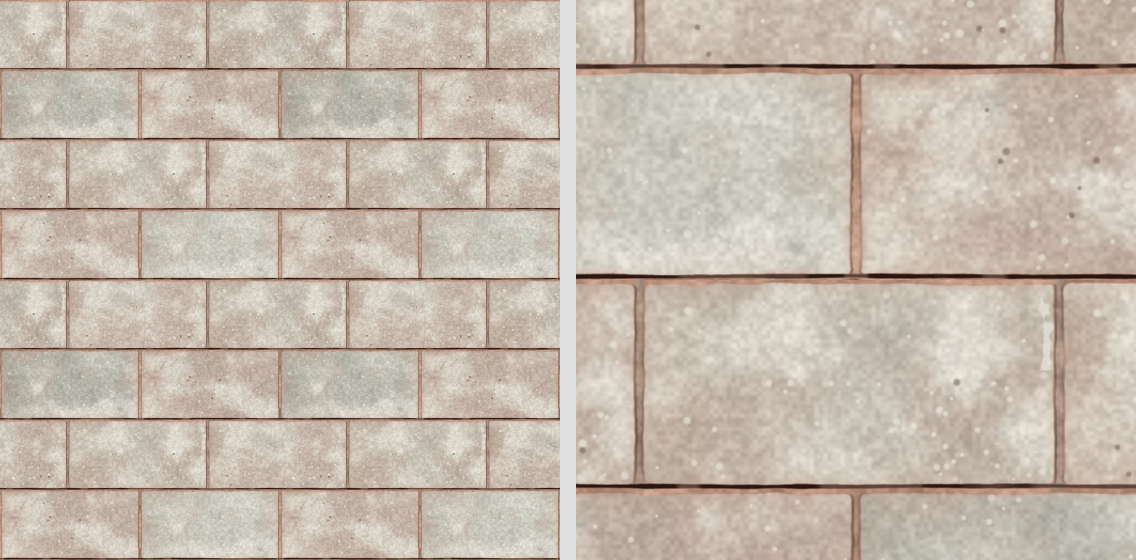
Left: the whole. Right: its middle third, enlarged.
This texture is drawn by a WebGL 2 fragment shader. Its source:

```glsl
#version 300 es
precision highp float;
// Pale weathered brick wall in running bond: rounded-box bricks in alternating
// pinkish and grey-green tones, thin mortar and a dark gap under each course.
// Wear comes from wrapping noise on a block of 2 by 2 bricks, staggered upwards.

#define COLS 4.0
#define ROWS 8.0
#define JOINT_X 0.0034    // half width of the upright joints
#define JOINT_TOP 0.0025  // mortar above a brick
#define JOINT_LOW 0.0035  // mortar and gap below a brick
#define CORNER 0.0035
#define GAP_WIDTH 0.0012  // half thickness of the dark gap
#define STAIN 0.60
#define BLOOM 0.80
#define GRAIN 0.095

uniform vec2 u_resolution;
out vec4 fragColor;

const vec3 PINK = vec3(0.768, 0.697, 0.647);
const vec3 GREY_GREEN = vec3(0.757, 0.755, 0.712);
const vec3 SAND = vec3(0.764, 0.735, 0.685);
const vec3 PALE = vec3(0.855, 0.840, 0.800);
const vec3 MORTAR = vec3(0.735, 0.565, 0.480);
const vec3 DULL_MORTAR = vec3(0.655, 0.570, 0.515);
const vec3 BROWN = vec3(0.400, 0.310, 0.260);
const vec3 DARK = vec3(0.160, 0.085, 0.065);
const vec2 BLOCK = vec2(2.0, 1.0);  // proportions of the repeated block

float hash(vec2 p) {
  vec3 h = fract(p.xyx * 0.1031);
  h += dot(h, h.yzx + 33.33);
  return fract((h.x + h.y) * h.z);
}

// Value noise that wraps after n cells.
float noise(vec2 uv, vec2 n) {
  vec2 p = uv * n, i = floor(p), f = fract(p);
  f = f * f * (3.0 - 2.0 * f);
  vec2 a = mod(i, n), b = mod(i + 1.0, n);
  return mix(mix(hash(a), hash(vec2(b.x, a.y)), f.x),
             mix(hash(vec2(a.x, b.y)), hash(b), f.x), f.y);
}

float fbm(vec2 uv, vec2 n) {
  float sum = 0.0, amp = 0.5;
  for (int k = 0; k < 5; k++) {
    sum += amp * noise(uv, n);
    n *= 2.0;
    amp *= 0.55;
  }
  return sum / 1.055;
}

// Wrapping cellular noise: small dots, kept only in a share of the cells.
float chips(vec2 uv, vec2 n, float share) {
  vec2 p = uv * n, i = floor(p);
  float dots = 0.0;
  for (int k = 0; k < 9; k++) {
    vec2 cell = i + vec2(k % 3, k / 3) - 1.0, id = mod(cell, n);
    vec2 seed = vec2(hash(id + 17.0), hash(id + 71.0));
    float radius = 0.15 + 0.3 * seed.x;
    float dotMask = 1.0 - smoothstep(radius * 0.4, radius + 0.1, length(p - cell - seed));
    dots = max(dots, dotMask * step(hash(id + 5.0), share));
  }
  return dots;
}

float roundBox(vec2 p, vec2 halfSize, float r) {
  vec2 q = abs(p) - halfSize + r;
  return length(max(q, 0.0)) + min(max(q.x, q.y), 0.0) - r;
}

void main() {
  vec2 uv = gl_FragCoord.xy / u_resolution;
  float aa = max(0.75 / u_resolution.y, 0.0007);

  // Running bond layout; wear repeats per block, shifted by one brick
  float row = floor(uv.y * ROWS), odd = mod(row, 2.0), pair = floor(row * 0.5);
  vec2 grid = vec2(uv.x * COLS - 0.484 * odd, uv.y * ROWS);
  vec2 id = vec2(mod(floor(grid.x), COLS), row);
  vec2 cellSize = 1.0 / vec2(COLS, ROWS);
  vec2 q = (fract(grid) - 0.5) * cellSize;
  vec2 wear = fract(vec2(uv.x * 2.0 + 0.5 * pair, uv.y * 4.0));
  float pinkish = 1.0 - mod(id.x + pair + row, 2.0);

  // Brick outline, slightly worn
  float rough = fbm(wear, BLOCK * 16.0) - 0.5;
  vec2 centre = vec2(0.0, 0.5 * (JOINT_LOW - JOINT_TOP));
  vec2 halfSize = 0.5 * cellSize - vec2(JOINT_X, 0.5 * (JOINT_LOW + JOINT_TOP));
  float d = roundBox(q - centre, halfSize, CORNER) + rough * 0.0032;

  // Brick face: base tone, warm stains, pale bloom at the lower right
  float cloud = fbm(wear, BLOCK * 3.0);
  float patches = fbm(wear + 0.37, BLOCK * 5.0);
  float grain = noise(wear, BLOCK * 96.0) + 0.7 * noise(wear, BLOCK * 53.0) - 0.85;
  vec3 face = mix(mix(GREY_GREEN, SAND, odd), PINK, pinkish * (0.9 - 0.25 * odd));
  float light = (1.0 - odd) * (1.0 - pinkish) * (0.5 - mod(pair, 2.0));
  face += 0.07 * light + 0.03 * (hash(id + 3.0) - 0.5);
  face = mix(face, PINK, STAIN * smoothstep(0.50, 0.78, cloud));
  face = mix(face, GREY_GREEN, STAIN * smoothstep(0.50, 0.25, cloud));
  float lower = smoothstep(-0.06, 0.09, q.x) * smoothstep(0.03, -0.05, q.y);
  float bloom = smoothstep(0.48, 0.78, patches + 0.17 * lower * (1.0 - 0.5 * odd));
  face = mix(face, PALE, BLOOM * bloom);
  face += (patches - 0.5) * 0.12 + grain * GRAIN;
  face -= vec3(0.020, 0.030, 0.035) * smoothstep(-0.04, -0.11, q.x);
  face = mix(face, PALE + 0.06, 0.7 * chips(wear, BLOCK * 40.0, 0.05 + 0.15 * lower));
  face = mix(face, BROWN, 0.5 * chips(wear + 0.43, BLOCK * 36.0, 0.005));

  // Warm rim, with flakes on the right end of some bricks
  float rim = exp(min(d, 0.0) / 0.0050);
  face = mix(face, mix(MORTAR, SAND, 0.4), rim * (0.30 + 0.9 * max(rough, 0.0)));
  float flake = smoothstep(0.005, 0.002, abs(q.x - 0.117 + rough * 0.014));
  flake *= smoothstep(-0.02, 0.015, q.y) * smoothstep(0.5, 0.65, noise(wear, BLOCK * 44.0));
  face = mix(face, PALE + 0.05, 0.8 * flake * odd * (1.0 - pinkish));

  // Mortar, shaded along the brick edges
  float upright = smoothstep(0.0, 0.003, abs(q.x) - halfSize.x + 0.001);
  vec3 joint = mix(MORTAR, DULL_MORTAR, 0.15 + upright * (0.2 + 0.6 * odd));
  joint += rough * 0.25 + grain * GRAIN;
  float crease = 1.0 - smoothstep(0.0004, 0.0018, abs(d - 0.0006));
  joint = mix(joint, BROWN, crease * upright * (q.x > 0.0 ? 0.75 : 0.35));
  vec3 colour = mix(joint, face, 1.0 - smoothstep(-aa, aa, d));

  // Dark uneven gap below each course
  float wave = sin(6.2831853 * (4.0 * uv.x + 0.31 * row))
             + 0.6 * sin(6.2831853 * (14.0 * uv.x + 0.57 * row));
  float gapY = q.y + 0.5 * cellSize.y - 0.0022 - 0.0002 * wave;
  float gap = 1.0 - smoothstep(-aa, aa, abs(gapY) - GAP_WIDTH - rough * 0.0012);
  float depth = 0.72 + 0.28 * smoothstep(0.2, 0.5, noise(wear, vec2(30.0, 2.0)));
  colour = mix(colour, mix(BROWN, DARK, depth), gap * depth);

  fragColor = vec4(clamp(colour, 0.0, 1.0), 1.0);
}
```
